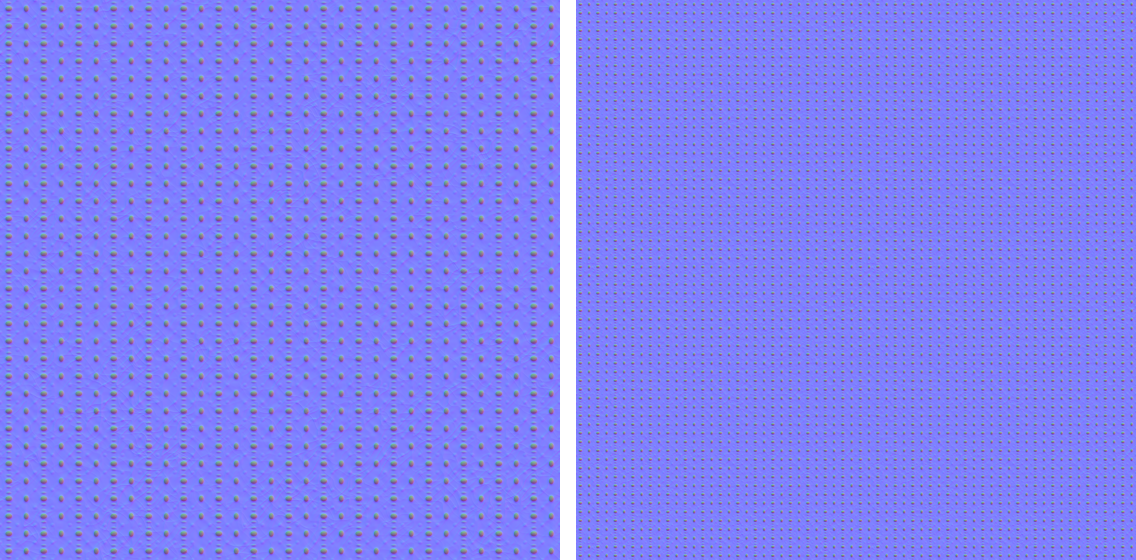
Left, the tile; right, the same tile 2 across and 2 down.
Give the GLSL for this texture map, as a Shadertoy shader.

```glsl
#define CELLS 32.0                     // studs across and down, even
#define WIDE_STUD vec2(0.185, 0.138)   // radii in cells
#define TALL_STUD vec2(0.130, 0.170)
#define DASH_SIZE vec2(0.130, 0.062)
#define STUD_HEIGHT 0.058
#define DASH_HEIGHT 0.023
#define LATTICE_HEIGHT 0.009
#define NUB_HEIGHT 0.014
#define WRINKLE_HEIGHT 0.014
#define GRAIN_HEIGHT 0.014
#define CORE_DARKENING 0.88
#define SLOPE_STEP 0.03

float hash(vec2 p) {
    return fract(sin(dot(p, vec2(127.1, 311.7))) * 43758.5453);
}

// Value noise that wraps after a whole number of lattice steps
float wrapNoise(vec2 p, vec2 period, float seed) {
    vec2 i = floor(p), f = fract(p);
    f = f * f * f * (f * (f * 6.0 - 15.0) + 10.0);
    vec2 lo = mod(i, period) + seed;
    vec2 hi = mod(i + 1.0, period) + seed;
    return mix(mix(hash(lo), hash(vec2(hi.x, lo.y)), f.x),
               mix(hash(vec2(lo.x, hi.y)), hash(hi), f.x), f.y);
}

// Flat-topped oval dome
float oval(vec2 p, vec2 radii) {
    vec2 q = p / radii;
    return exp(-pow(dot(q, q), 1.5));
}

// Signed offset from the nearest whole number
vec2 toNearest(vec2 p) {
    return fract(p + 0.5) - 0.5;
}

// Stud and dash profiles in alternating columns, each from 0 to 1
vec2 studProfiles(vec2 p) {
    vec2 local = fract(p) - 0.5;
    bool wideColumn = mod(floor(p.x), 2.0) < 0.5;
    float stud = oval(local, wideColumn ? WIDE_STUD : TALL_STUD);
    float dashY = toNearest(vec2(local.y * 3.0)).x / 3.0;
    float dash = wideColumn ? oval(vec2(local.x, dashY), DASH_SIZE) : 0.0;
    dash *= smoothstep(0.15, 0.22, abs(local.y));
    return vec2(stud, dash);
}

// Creases along sheared directions; whole-number shears keep them tileable
float wrinkles(vec2 uv) {
    float sum = 0.0;
    float bend = wrapNoise(uv * 40.0, vec2(40.0), 29.0);
    float patches = wrapNoise(uv * 16.0, vec2(16.0), 43.0);
    for (int i = 0; i < 3; i++) {
        float shear = 1.0 - float(i);
        vec2 period = vec2(36.0, 68.0);
        vec2 q = period * vec2(uv.x, uv.y - shear * uv.x);
        q.y += 1.2 * bend;
        float ridge = 1.0 - abs(2.0 * wrapNoise(q, period, 17.0 * float(i) + 3.0) - 1.0);
        sum += pow(ridge, 3.0) * (1.0 - 0.3 * float(i));
    }
    return sum * mix(0.25, 1.0, patches);
}

float surfaceHeight(vec2 p) {
    vec2 uv = p / CELLS;
    vec2 profiles = studProfiles(p);
    float h = STUD_HEIGHT * profiles.x + DASH_HEIGHT * profiles.y;

    // Soft, worn diagonal lattice with a small nub at each crossing
    vec2 diagonal = toNearest(vec2(p.x + p.y, p.x - p.y)) / 0.13;
    vec2 lines = exp(-diagonal * diagonal) * vec2(0.5, 1.0);
    float wear = wrapNoise(uv * 80.0, vec2(80.0), 71.0);
    h += LATTICE_HEIGHT * max(lines.x, lines.y) * wear;
    h += NUB_HEIGHT * oval(toNearest(p), vec2(0.10, 0.09));

    // Leather-like creases and grain
    h += WRINKLE_HEIGHT * wrinkles(uv);
    h += GRAIN_HEIGHT * wrapNoise(uv * 96.0, vec2(96.0), 93.0);
    return h;
}

vec3 normalColour(vec2 p) {
    vec2 e = vec2(SLOPE_STEP, 0.0);
    vec2 slope = vec2(surfaceHeight(p + e.xy) - surfaceHeight(p - e.xy),
                      surfaceHeight(p + e.yx) - surfaceHeight(p - e.yx)) / (2.0 * SLOPE_STEP);
    slope *= vec2(0.75, 1.1);
    vec3 normal = normalize(vec3(-slope, 1.0));

    // Stud cores and dashes lose their blue
    vec2 profiles = studProfiles(p);
    float core = smoothstep(0.18, 0.52, profiles.x);
    normal.z *= 1.0 - CORE_DARKENING * core;
    normal.z *= 1.0 - 0.35 * profiles.y * (1.0 - core);
    return 0.5 + 0.5 * normal;
}

void mainImage(out vec4 fragColor, in vec2 fragCoord) {
    // Four samples per pixel
    vec3 colour = vec3(0.0);
    for (int i = 0; i < 4; i++) {
        vec2 offset = 0.5 * vec2(float(i % 2), float(i / 2)) - 0.25;
        colour += normalColour((fragCoord + offset) / iResolution.xy * CELLS);
    }
    fragColor = vec4(colour / 4.0, 1.0);
}
```
